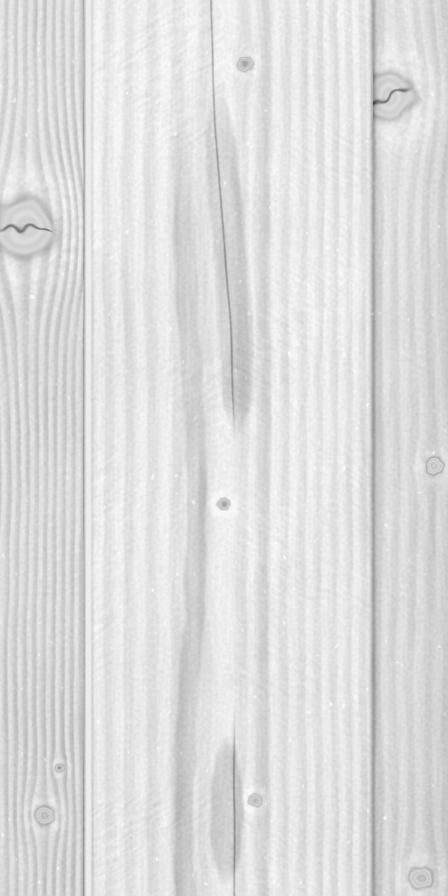
This texture is drawn by a Shadertoy shader. Its source:

```glsl
// Whitewashed pine: three upright planks with pale grain, knots and cracks.
// Grain lines are a warped phase that bends around each knot; gradient noise
// adds meander, fibres, brushed diagonal scratches and uneven paint.

const float SEAM_LEFT = 0.188;
const float SEAM_RIGHT = 0.833;
const float HEART_X = 0.50;        // axis of the middle plank's grain
const float LEFT_PERIOD = 0.021;   // grain spacing, in canvas widths
const float RIGHT_PERIOD = 0.036;
const float MEANDER = 0.016;
const float FIBRE = 0.038;
const float SPECKLE = 0.045;
const float SCRATCH = 0.055;
const vec3 PLANK_TONE = vec3(0.885, 0.935, 0.885);
const vec3 GRAIN_DEPTH = vec3(0.115, 0.070, 0.060);
const float HEART_DEPTH = 0.115;
const vec3 TINT = vec3(1.0, 1.0, 1.0);

// Knots: centre, radius, darkness of the core
const int KNOT_COUNT = 9;
const vec4 KNOTS[KNOT_COUNT] = vec4[KNOT_COUNT](
    vec4(0.055, 1.490, 0.068, 0.00), vec4(0.100, 0.180, 0.022, 0.10),
    vec4(0.133, 0.286, 0.010, 0.25), vec4(0.547, 1.857, 0.017, 0.20),
    vec4(0.500, 0.875, 0.014, 0.22), vec4(0.570, 0.213, 0.015, 0.14),
    vec4(0.870, 1.785, 0.055, 0.00), vec4(0.970, 0.960, 0.020, 0.06),
    vec4(0.940, 0.040, 0.026, 0.10));

vec2 gradientAt(vec2 cell) {
    vec3 h = fract(cell.xyx * vec3(0.1031, 0.1030, 0.0973));
    h += dot(h, h.yzx + 33.33);
    return fract((h.xx + h.yz) * h.zy) * 2.0 - 1.0;
}

float noise(vec2 p) {
    vec2 i = floor(p), f = fract(p);
    vec2 s = f * f * f * (f * (f * 6.0 - 15.0) + 10.0);
    vec2 e = vec2(0.0, 1.0);
    float low = mix(dot(gradientAt(i), f), dot(gradientAt(i + e.yx), f - e.yx), s.x);
    float high = mix(dot(gradientAt(i + e), f - e), dot(gradientAt(i + 1.0), f - 1.0), s.x);
    return mix(low, high, s.y);
}

float bell(float x, float width) { return exp(-x * x / (width * width)); }

float band(float x, float halfWidth, float soft) {
    return 1.0 - smoothstep(halfWidth - soft, halfWidth + soft, abs(x));
}

int plankAt(float x) { return x < SEAM_LEFT ? 0 : (x < SEAM_RIGHT ? 1 : 2); }

// Soft saw profile: slow darkening into latewood, then a quicker edge
float ringLine(float phase) {
    float s = fract(phase);
    return smoothstep(0.15, 0.65, s) * (1.0 - smoothstep(0.75, 1.0, s));
}

// Push grain lines of the same plank around its knots
float bendGrain(vec2 p, int plank) {
    float u = p.x + MEANDER * noise(p * vec2(2.5, 1.6) + 7.0)
                  + 0.004 * noise(p * vec2(12.0, 7.0));
    for (int i = 0; i < KNOT_COUNT; i++) {
        vec4 k = KNOTS[i];
        if (plankAt(k.x) != plank) continue;
        vec2 d = p - k.xy, e = d / (k.z * vec2(1.8, 2.8));
        u -= 0.8 * d.x * exp(-dot(e, e));
    }
    return u;
}

// Broad grey heartwood streaks in the middle plank
float heartwood(vec2 p) {
    float rough = 0.010 * noise(p * vec2(22.0, 9.0)) + 0.004 * noise(p * vec2(70.0, 25.0));
    float x = p.x + rough;
    float side = band(x - 0.425 - 0.014 * sin(p.y * 4.5 - 2.3), 0.022, 0.007)
               * (1.0 - smoothstep(1.5, 1.9, p.y));
    float taper = smoothstep(1.0, 1.12, p.y + 3.0 * rough) * (1.0 - smoothstep(1.65, 1.9, p.y));
    float centre = band(x - 0.53 + 0.045 * smoothstep(1.1, 1.9, p.y), 0.036 * taper, 0.007) * taper;
    float faint = band(x - 0.585, 0.016, 0.008) * 0.5;
    vec2 q = (vec2(x, p.y) - vec2(0.505, 0.19)) / vec2(0.042, 0.17);
    float island = 1.0 - smoothstep(0.75, 1.05, length(q));
    return max(max(side, centre), max(faint, island));
}

float addKnots(float tone, vec2 p, int plank) {
    for (int i = 0; i < KNOT_COUNT; i++) {
        vec4 k = KNOTS[i];
        if (plankAt(k.x) != plank) continue;
        vec2 d = p - k.xy;
        float r = length(d * vec2(1.0, 1.05)) / k.z + 0.3 * noise(d / k.z * 1.3 + k.xy * 40.0);
        tone += 0.06 * bell(r - 1.7, 0.6) * (0.6 + noise(p * 60.0));
        float face = 0.84 + 0.025 * sin(r * 17.0) - k.w * bell(r, 0.55);
        tone = mix(tone, face, 1.0 - smoothstep(0.8, 1.1, r));
        tone -= 0.11 * bell(r - 1.0, 0.16);
        float tilt = plank == 0 ? -0.05 : 0.4;
        float split = d.y - tilt * d.x + 0.025 * noise(d * 25.0);
        tone -= 0.36 * step(0.04, k.z) * bell(split, 0.0035) * (1.0 - smoothstep(0.7, 1.0, r));
    }
    return tone;
}

void mainImage(out vec4 fragColor, in vec2 fragCoord) {
    vec2 p = fragCoord / iResolution.x;
    int plank = plankAt(p.x);
    float u = bendGrain(p, plank);

    // Grain spacing tightens away from the heart of the middle plank
    float q = abs(u - HEART_X);
    float phase = plank == 0 ? u / LEFT_PERIOD
                : plank == 1 ? q * (u < HEART_X ? 14.0 + 16.0 * q : 16.0 + 28.0 * q)
                : u / RIGHT_PERIOD + 0.8 * noise(p * vec2(4.0, 1.5));
    float wear = 0.85 + 0.6 * noise(p * vec2(9.0, 4.0));
    float tone = PLANK_TONE[plank] - GRAIN_DEPTH[plank] * ringLine(phase) * wear;
    if (plank == 1) tone -= HEART_DEPTH * heartwood(p) * (0.95 + 0.5 * noise(p * vec2(30.0, 6.0)));
    if (plank == 2) tone -= 0.04 * smoothstep(0.9, 1.0, p.x);
    tone += 0.014 * (p.y - 1.0) + 0.03 * noise(p * vec2(4.0, 2.0) + 19.0);

    // Fibres, paint specks and brushed scratches
    tone += FIBRE * noise(vec2(u * 130.0, p.y * 9.0)) + SPECKLE * noise(p * 115.0);
    float lean = p.x < HEART_X ? -0.6 : 0.6;
    vec2 brush = vec2(p.x - p.y * lean * 0.3, p.y + p.x * lean);
    float stroke = noise(brush * vec2(24.0, 95.0));
    float patchy = smoothstep(-0.25, 0.35, noise(p * 4.0 + 31.0));
    tone += SCRATCH * stroke * patchy * (plank == 1 ? 1.0 : 0.4);
    tone += 0.09 * smoothstep(0.38, 0.6, noise(p * vec2(75.0, 55.0) + 5.0));
    tone = addKnots(tone, p, plank);

    // Long drying crack down the heart, broken in the middle
    float crackX = 0.523 - 0.052 * smoothstep(1.0, 2.0, p.y) + 0.008 * noise(vec2(3.0, p.y * 5.0));
    float open = smoothstep(1.0, 1.15, p.y) + 1.0 - smoothstep(0.3, 0.45, p.y);
    tone -= 0.22 * open * bell(p.x - crackX, 0.0026);

    // Seams with a pale bevel on the left and a soft shadow on the right
    tone = mix(tone, 0.93, band(p.x - 0.197, 0.007, 0.003));
    tone -= 0.20 * bell(p.x - SEAM_LEFT, 0.003) + 0.06 * bell(p.x - 0.206, 0.003);
    tone -= 0.20 * bell(p.x - SEAM_RIGHT, 0.006) + 0.05 * bell(p.x - SEAM_RIGHT, 0.018);

    fragColor = vec4(TINT * clamp(tone, 0.0, 0.97), 1.0);
}
```
